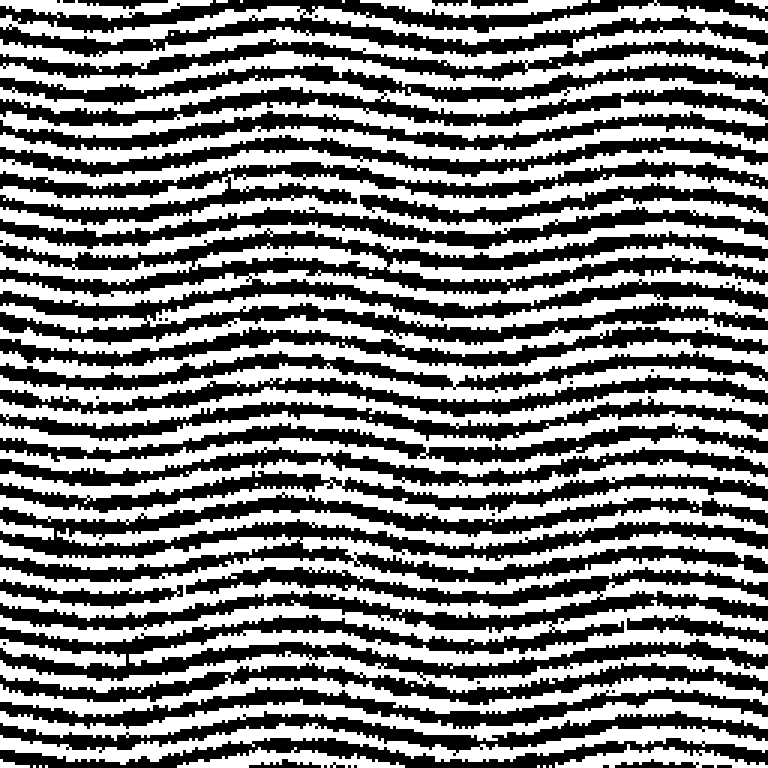
Reproduce this pattern procedurally as a WebGL 1 fragment shader.

```glsl
precision highp float;

uniform vec2 u_resolution;

const float TAU = 6.2831853;
const float GRID = 256.0;     // cells along each side
const float STRIPES = 32.0;   // dark stripes from bottom to top
const float SAMPLES = 2.0;    // subsamples along each pixel side

float hash(vec2 p) {
  vec3 q = fract(vec3(p.xyx) * 0.1031);
  q += dot(q, q.yzx + 33.33);
  return fract((q.x + q.y) * q.z);
}

float valueNoise(vec2 p) {
  vec2 cell = floor(p);
  vec2 f = fract(p);
  f = f * f * (3.0 - 2.0 * f);
  float low = mix(hash(cell), hash(cell + vec2(1.0, 0.0)), f.x);
  float high = mix(hash(cell + vec2(0.0, 1.0)), hash(cell + vec2(1.0)), f.x);
  return mix(low, high, f.y);
}

// Height of the shared horizontal undulation
float waveHeight(float x, float amplitude) {
  return amplitude * sin(13.0 * x + 2.94);
}

// Smooth stripe profile: negative in the dark bands
float stripeTone(vec2 p, float count) {
  return cos(TAU * count * (p.y - waveHeight(p.x, 0.015)));
}

// Broad swelling of the bands plus grain in single cells
float wear(vec2 p, vec2 cell) {
  float swell = valueNoise(p * vec2(54.0, 70.0) + 17.0) - 0.5;
  float grain = hash(cell + 91.0) - 0.5;
  return 1.35 * swell + 1.05 * grain;
}

float inkedCell(vec2 p) {
  vec2 cell = floor(p * GRID);
  vec2 center = (cell + 0.5) / GRID;
  return step(0.02, stripeTone(center, STRIPES) + wear(center, cell));
}

void main() {
  float side = min(u_resolution.x, u_resolution.y);
  float light = 0.0;

  // Box filter keeps cell borders smooth at any size
  for (float j = 0.0; j < SAMPLES; j += 1.0) {
    for (float i = 0.0; i < SAMPLES; i += 1.0) {
      vec2 offset = (vec2(i, j) + 0.5) / SAMPLES - 0.5;
      light += inkedCell((gl_FragCoord.xy + offset) / side);
    }
  }
  gl_FragColor = vec4(vec3(light / (SAMPLES * SAMPLES)), 1.0);
}
```
